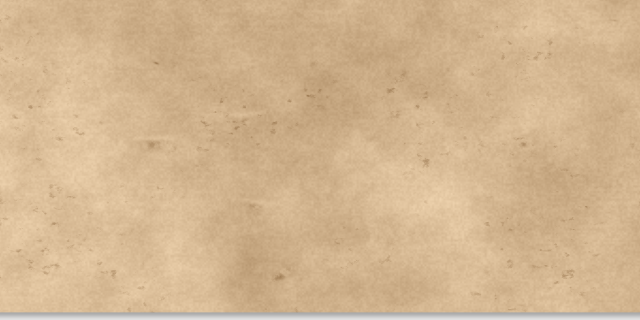
Write a Shadertoy shader that draws this texture.

```glsl
// Aged tan parchment: cloudy stains, fine grain, flecks and a few creases.
// Layers of value noise add up to one tone value, which tints the paper;
// a grey shadow strip runs below its lower edge.

const vec3 PAPER = vec3(0.832, 0.715, 0.567);
const vec3 TONE_TINT = vec3(0.92, 1.0, 1.03);
const vec3 SHADOW_DARK = vec3(0.66);
const vec3 SHADOW_LIGHT = vec3(0.88);
const float PAPER_EDGE = 0.024;
const int MARK_COUNT = 14;

float hash(vec2 p) {
    vec3 q = fract(vec3(p.xyx) * 0.1031);
    q += dot(q, q.yzx + 33.33);
    return fract((q.x + q.y) * q.z);
}

float noise(vec2 p) {
    vec2 cell = floor(p);
    vec2 f = fract(p);
    f = f * f * (3.0 - 2.0 * f);
    float low = mix(hash(cell), hash(cell + vec2(1, 0)), f.x);
    float high = mix(hash(cell + vec2(0, 1)), hash(cell + vec2(1, 1)), f.x);
    return mix(low, high, f.y);
}

float fbm(vec2 p) {
    float sum = 0.0;
    float amplitude = 0.5;
    for (int i = 0; i < 5; i++) {
        sum += amplitude * noise(p);
        p = mat2(1.6, 1.2, -1.2, 1.6) * p + 17.3;
        amplitude *= 0.5;
    }
    return sum / 0.97;
}

// Soft ellipse, 1 at its centre, turned by an angle
float blot(vec2 p, vec2 radius, float angle) {
    float c = cos(angle);
    float s = sin(angle);
    vec2 q = vec2(c * p.x + s * p.y, c * p.y - s * p.x) / radius;
    return exp(-dot(q, q));
}

// Broad stains: darker middle, paler sides, wandering clouds
float cloudTone(vec2 p, float width) {
    vec2 warp = 0.25 * vec2(fbm(p * 3.0 + 5.0), fbm(p * 3.0 + 41.0)) - 0.125;
    vec2 q = p + warp;
    float middle = blot(q - vec2(0.48 * width, 0.64), vec2(0.26 * width, 0.36), -0.1);
    float tone = 0.17 * (fbm(q * 2.3 + 11.0) - 0.5) - 0.044 * middle;
    tone += 0.11 * (fbm(p * vec2(9.0, 11.0) + 70.0) - 0.5);
    float palePatch = smoothstep(0.56, 0.68, fbm(q * 4.0 + 90.0));
    return tone + 0.022 * palePatch;
}

// Pixel-fine tooth of the paper and faint horizontal fibres
float grainTone(vec2 p) {
    float fine = noise(p * 170.0) - 0.5;
    float coarse = noise(p * 85.0 + 31.0) - 0.5;
    float fibre = noise(p * vec2(14.0, 120.0) + 57.0) - 0.5;
    return 0.042 * fine + 0.030 * coarse + 0.014 * fibre;
}

// Small brown flecks, gathered in worn areas
float fleckAmount(vec2 p) {
    float worn = smoothstep(0.44, 0.68, fbm(p * 4.5 + 130.0));
    float fleck = smoothstep(0.64, 0.88, fbm(p * vec2(42.0, 60.0) + 23.0));
    return worn * fleck;
}

// Scattered ragged scuffs, some with a pale ridge above
float markTone(vec2 p, float width) {
    float tone = 0.0;
    float ragged = smoothstep(0.3, 0.72, fbm(p * 55.0 + 8.0));
    for (int i = 0; i < MARK_COUNT; i++) {
        float id = float(i) + 1.0;
        vec2 centre = vec2(hash(vec2(id, 3.7)) * width, 0.08 + 0.88 * hash(vec2(id, 9.1)));
        float size = mix(0.008, 0.042, pow(hash(vec2(id, 15.3)), 2.0));
        float angle = mix(-0.5, 0.8, hash(vec2(id, 21.9)));
        float strength = mix(0.07, 0.24, hash(vec2(id, 27.5)));
        vec2 d = p - centre;
        tone -= strength * ragged * blot(d, vec2(size, size * 0.38), angle);
        float ridge = step(0.65, hash(vec2(id, 35.1)));
        tone += 0.05 * ridge * blot(d - vec2(0.0, 0.02), vec2(0.06, 0.009), angle * 0.4);
    }
    return tone;
}

void mainImage(out vec4 fragColor, in vec2 fragCoord) {
    vec2 p = fragCoord / iResolution.y;
    float width = iResolution.x / iResolution.y;
    float pixel = 1.0 / iResolution.y;

    // Paper
    float tone = cloudTone(p, width) + grainTone(p) + markTone(p, width);
    tone -= 0.14 * fleckAmount(p);
    vec3 paper = PAPER + tone * TONE_TINT;

    // Shadow strip, darkest right under the paper
    vec3 shadow = mix(SHADOW_LIGHT, SHADOW_DARK, smoothstep(0.0, PAPER_EDGE, p.y));

    float onPaper = smoothstep(PAPER_EDGE - pixel, PAPER_EDGE + pixel, p.y);
    fragColor = vec4(mix(shadow, paper, onPaper), 1.0);
}
```
